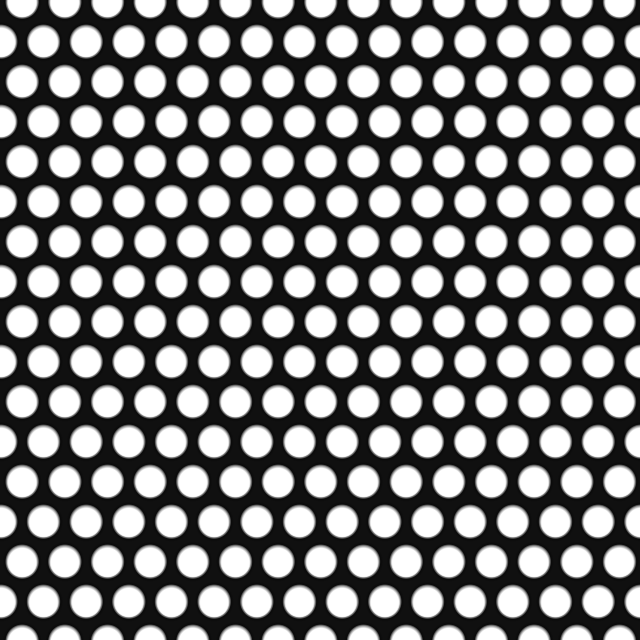
A three.js fragment shader for this pattern:

```glsl
varying vec2 vUv;

// Layout, in canvas units
const vec2 HOLES = vec2(15.0, 16.0);          // columns, rows (even, for the stagger)
const vec2 ORIGIN = vec2(0.0013, -0.0026);    // centre of the lattice's first row
const float STRETCH = 1.025;                  // height of a hole relative to its width
const float RIM_OUTER = 0.0262;
const float RIM_INNER = 0.0238;
const float HALO_REACH = 0.0054;
const float SHADE_SHIFT = 0.0011;             // how far the lit disc sits below centre
const float SHADE_START = -0.0012;
const float SHADE_END = 0.0028;
const float EDGE = 0.0008;                    // half width of a smoothed edge

// Tones
const vec3 PLATE = vec3(0.063);
const vec3 HALO = vec3(0.040);
const vec3 RIM_DARK = vec3(0.25);
const vec3 RIM_LIGHT = vec3(0.55);
const vec3 SHADE = vec3(0.66);
const vec3 LIGHT = vec3(1.0);

// Offset from the nearest hole centre, with every other row shifted half a column
vec2 staggeredCell(vec2 uv) {
  vec2 grid = (uv - ORIGIN) * HOLES;
  float row = floor(grid.y + 0.5);
  float x = fract(grid.x + 0.5 * mod(row, 2.0)) - 0.5;
  return vec2(x, grid.y - row) / HOLES;
}

// Coverage of a disc of the given radius
float disc(float dist, float radius) {
  return 1.0 - smoothstep(radius - EDGE, radius + EDGE, dist);
}

void main() {
  vec2 p = staggeredCell(vUv);
  p.y /= STRETCH;
  float dist = length(p);

  // Plate, slightly darker around each hole
  float halo = 1.0 - smoothstep(RIM_OUTER, RIM_OUTER + HALO_REACH, dist);
  vec3 color = mix(PLATE, HALO, halo);

  // Bevelled rim
  float bevel = smoothstep(RIM_INNER, RIM_OUTER, dist);
  color = mix(color, mix(RIM_LIGHT, RIM_DARK, bevel), disc(dist, RIM_OUTER));

  // Opening, with a soft shadow along its upper edge
  float depth = RIM_INNER - length(p + vec2(0.0, SHADE_SHIFT));
  vec3 opening = mix(SHADE, LIGHT, smoothstep(SHADE_START, SHADE_END, depth));
  color = mix(color, opening, disc(dist, RIM_INNER));

  gl_FragColor = vec4(color, 1.0);
}
```
